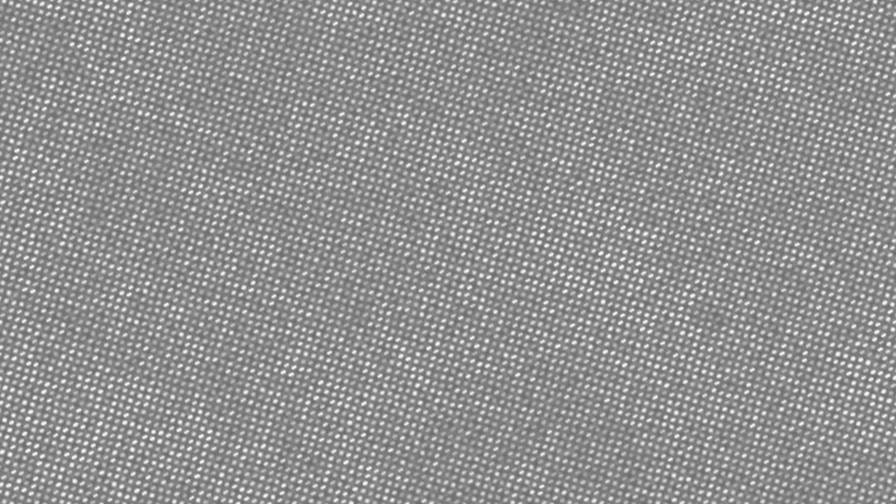
Write a WebGL 1 fragment shader that draws this pattern.

```glsl
precision highp float;

uniform vec2 u_resolution;

const float THREADS = 65.0;
const float TILT = 0.28;
const float PI = 3.14159265;

float hash(vec2 p) {
  p = fract(p * vec2(0.1731, 0.2917));
  p += dot(p, p.yx + 23.19);
  return fract((p.x + p.y) * p.x * 17.3);
}

float noise(vec2 p) {
  vec2 cell = floor(p);
  vec2 f = fract(p);
  f = f * f * (3.0 - 2.0 * f);
  float low = mix(hash(cell), hash(cell + vec2(1.0, 0.0)), f.x);
  float high = mix(hash(cell + vec2(0.0, 1.0)), hash(cell + vec2(1.0)), f.x);
  return mix(low, high, f.y);
}

float cloudiness(vec2 p) {
  float sum = 0.0;
  float weight = 0.5;
  for (int i = 0; i < 3; i++) {
    sum += weight * noise(p);
    p = p * 2.1 + 7.3;
    weight *= 0.5;
  }
  return sum / 0.875;
}

vec2 rotate(vec2 p, float angle) {
  float c = cos(angle);
  float s = sin(angle);
  return vec2(c * p.x - s * p.y, s * p.x + c * p.y);
}

// Threads wander slightly along their length
vec2 wander(vec2 p) {
  float across = noise(vec2(floor(p.y) * 3.7 + 60.0, p.x * 0.4 + 80.0));
  float along = noise(vec2(floor(p.x) * 3.7 + 90.0, p.y * 0.4 + 120.0));
  return p + 0.25 * (vec2(across, along) - 0.5);
}

// Opening between four threads, stretched along one diagonal
float slantedGap(vec2 p, float slant) {
  vec2 wave = sin(PI * fract(p));
  vec2 skew = sin(2.0 * PI * p);
  float opening = wave.x * wave.x * wave.y * wave.y;
  return opening * (1.0 + slant * skew.x * skew.y);
}

// Raised thread alternates from crossing to crossing
float crossing(vec2 p) {
  return sin(PI * p.x) * sin(PI * p.y);
}

float clothShade(vec2 p, float openness) {
  vec2 thread = wander(p);
  vec2 cell = floor(thread);
  float slant = mix(0.0, 0.7, hash(cell + 150.0));
  float variation = mix(0.55, 1.35, hash(cell + 200.0));
  float hole = slantedGap(thread, slant) * openness * variation;
  float relief = 0.025 * crossing(thread + 0.5);
  float grain = 0.08 * (noise(p * 2.4 + 300.0) - 0.5);
  return 0.476 + 0.41 * hole + relief + grain;
}

void main() {
  vec2 uv = gl_FragCoord.xy / u_resolution.y;
  vec2 weave = rotate(uv, TILT) * THREADS;

  // Broad worn patches and faint streaks along the threads
  float patches = cloudiness(uv * 4.5 + 11.0);
  float streaks = noise(weave * vec2(0.08, 0.5) + 40.0);
  float openness = mix(0.78, 1.1, smoothstep(0.2, 0.8, patches));
  openness *= mix(0.88, 1.12, streaks);

  float shade = clothShade(weave, openness);
  gl_FragColor = vec4(vec3(clamp(shade, 0.43, 0.94)), 1.0);
}
```
